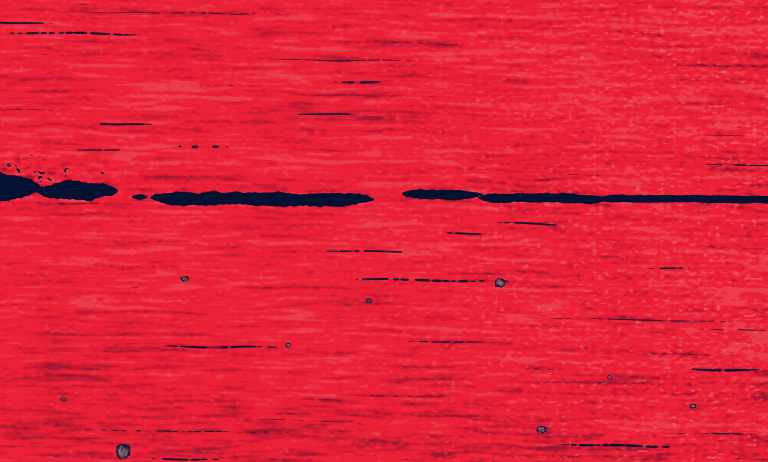
This texture is drawn by a WebGL 2 fragment shader. Its source:

```glsl
#version 300 es
precision highp float;
// Weathered red paint on a plank: stretched gradient noise makes the brushed grain,
// a chain of tapered splits forms the long gap, and loops scatter thin broken
// cracks and small grey chips over the surface.

#define GRAIN_CONTRAST 0.72
#define TONE_BIAS 0.02
#define GRAIN_TILT 0.014
#define GLOSS 0.45
#define CRACK_COUNT 50
#define CRACK_MAX_HALF 0.0033
#define CHIP_COUNT 9
#define CHIP_MAX_RADIUS 0.016
#define SPLIT_ROUGHNESS 0.007

uniform vec2 u_resolution;
out vec4 fragColor;

const vec3 RED = vec3(0.92, 0.125, 0.215);
const vec3 SHADE = vec3(0.79, 0.10, 0.20);
const vec3 DEEP = vec3(0.62, 0.085, 0.20);
const vec3 LIGHT = vec3(0.92, 0.235, 0.30);
const vec3 GLINT = vec3(0.98, 0.50, 0.53);
const vec3 NAVY = vec3(0.015, 0.065, 0.19);
const vec3 GREY = vec3(0.43, 0.35, 0.39);

// Splits of the long gap: start x, end x, centre y, half height
const vec4 SPLITS[7] = vec4[7](
    vec4(-0.10, 0.09, 0.592, 0.036), vec4(0.075, 0.257, 0.587, 0.021),
    vec4(0.285, 0.32, 0.572, 0.007), vec4(0.325, 0.81, 0.569, 0.014),
    vec4(0.87, 1.045, 0.579, 0.010), vec4(1.035, 1.312, 0.570, 0.010),
    vec4(1.295, 2.60, 0.565, 0.008));

vec2 hash2(vec2 cell) {
    uvec2 q = uvec2(ivec2(cell)) * 1664525u + 12345u;
    q.x += q.y * 1664525u;
    q.y += q.x * 1664525u;
    q ^= q >> 16u;
    q.x += q.y * 1664525u;
    q.y += q.x * 1664525u;
    q ^= q >> 16u;
    return vec2(q & 65535u) / 65536.0;
}

float gradientDot(vec2 cell, vec2 offset) {
    float angle = 6.2832 * hash2(cell).x;
    return dot(vec2(cos(angle), sin(angle)), offset);
}

float noise(vec2 p) {
    vec2 i = floor(p), f = p - i;
    vec2 s = f * f * f * (f * (f * 6.0 - 15.0) + 10.0);
    vec2 e = vec2(1, 0);
    return mix(mix(gradientDot(i, f), gradientDot(i + e, f - e), s.x),
               mix(gradientDot(i + e.yx, f - e.yx), gradientDot(i + 1.0, f - 1.0), s.x), s.y);
}

// Coverage of a band of half height w at distance d, also below one pixel
float coverage(float d, float w, float px) {
    return clamp(0.5 + (w - d) / px, 0.0, 1.0) * clamp(2.0 * w / px, 0.0, 1.0);
}

// Grain tone: negative in furrows, positive on ridges
float grainTone(vec2 p, float right) {
    vec2 q = vec2(p.x, p.y + GRAIN_TILT * p.x + 0.006 * noise(p * vec2(5, 9)));
    float tone = 0.75 * noise(q * vec2(4, 75)) + 0.75 * noise(q * vec2(13, 120) + 31.0);
    tone += 0.45 * noise(q * vec2(2, 14) + 57.0);
    tone += mix(0.35, 0.75, right) * noise(q * vec2(62, 125) + 83.0);
    return tone * GRAIN_CONTRAST;
}

vec3 paint(float tone) {
    vec3 c = mix(RED, SHADE, smoothstep(0.05, 0.40, -tone));
    c = mix(c, DEEP, smoothstep(0.34, 0.62, -tone));
    return mix(c, LIGHT, smoothstep(0.06, 0.42, tone));
}

void main() {
    float px = 1.0 / u_resolution.y;
    vec2 p = gl_FragCoord.xy * px;
    float aspect = u_resolution.x * px;
    float right = smoothstep(0.35, 1.0, p.x / aspect);

    // Brushed paint, darker toward the lower left
    float tone = grainTone(p, right) + TONE_BIAS + 0.05 * right;
    tone -= 0.20 * (1.0 - smoothstep(0.0, 0.32, p.y)) * (1.0 - 0.6 * right);

    // Thin broken cracks with a soft furrow around each
    float ink = 0.0;
    for (int i = 0; i < CRACK_COUNT; i++) {
        float id = float(i);
        vec2 a = hash2(vec2(id, 11)), b = hash2(vec2(id, 23));
        vec2 d = p - vec2(a.x * aspect, (id + a.y) / float(CRACK_COUNT));
        float u = d.x / mix(0.05, 0.30, b.x * b.x);
        float body = max(0.0, 1.0 - u * u);
        if (body <= 0.0) continue;
        float dy = abs(d.y + GRAIN_TILT * d.x + 0.004 * noise(vec2(p.x * 9.0, id * 3.7)));
        float dash = noise(vec2(p.x * 65.0, id * 5.3)) + 0.8 * noise(vec2(p.x * 13.0, id * 2.9));
        float w = mix(0.0006, CRACK_MAX_HALF, pow(b.y, 3.0)) * sqrt(body);
        w *= smoothstep(-0.15, 0.25, dash + 0.5 * b.y * body - 0.12);
        ink = max(ink, coverage(dy, w, px));
        tone -= 0.28 * body * exp(-dy * dy / 0.00002);
    }

    // Long gap: blunt, rough-edged splits under a worn lip
    float gap = 0.0, lip = 0.0;
    float rough = noise(p * vec2(24, 40)) + 0.5 * noise(p * vec2(85, 95));
    for (int i = 0; i < SPLITS.length(); i++) {
        vec4 s = SPLITS[i];
        float ends = min(p.x - s.x, s.y - p.x);
        float w = s.w * sqrt(clamp(ends / (s.w * 3.5), 0.0, 1.0));
        float sag = 0.008 * (p.x - 0.5 * (s.x + s.y)) - 0.004 * noise(vec2(p.x * 7.0, s.z * 90.0));
        float d = abs(p.y - s.z + sag) + SPLIT_ROUGHNESS * rough * smoothstep(0.0, 0.02, s.w);
        gap = max(gap, coverage(d, w, px) * step(0.0, ends));
        lip = max(lip, exp(-max(d - w, 0.0) / 0.006) * smoothstep(-0.02, 0.01, ends));
    }
    tone += lip * (0.9 * rough - 0.08);

    // Flaked paint beside the widest split
    vec2 flakeArea = (p - vec2(0.07, 0.625)) / vec2(0.20, 0.045);
    float flake = noise(p * vec2(38, 60) + 9.0) + 0.5 * noise(p * vec2(90, 130));
    float worn = exp(-dot(flakeArea, flakeArea));
    tone += worn * flake * 0.9;
    gap = max(gap, smoothstep(0.24, 0.36, flake * worn));

    vec3 color = paint(tone);
    float glint = noise(p * vec2(75, 150) + 140.0) + 0.4 * noise(p * vec2(12, 50));
    color = mix(color, GLINT, GLOSS * smoothstep(0.22, 0.60, glint) * mix(0.35, 1.0, right));
    color = mix(color, NAVY, max(ink * 0.93, gap));

    // Grey chips with dark, ragged rims
    for (int i = 0; i < CHIP_COUNT; i++) {
        float id = float(i);
        vec2 a = hash2(vec2(id, 47)), b = hash2(vec2(id, 61));
        vec2 d = p - vec2((id + a.x) / float(CHIP_COUNT) * aspect, 0.02 + 0.38 * a.y);
        float radius = mix(0.004, CHIP_MAX_RADIUS, b.x * b.x);
        float r = length(d * vec2(mix(0.6, 1.0, b.y), 1.0)) + 0.35 * radius * noise(d / radius * 1.6 + id * 7.0);
        float speck = noise(p * 130.0 + id);
        vec3 chip = mix(GREY + 0.35 * speck, NAVY, smoothstep(0.55, 0.95, r / radius + 0.5 * speck));
        color = mix(color, chip, coverage(r, radius, px));
    }
    fragColor = vec4(clamp(color, 0.0, 1.0), 1.0);
}
```
